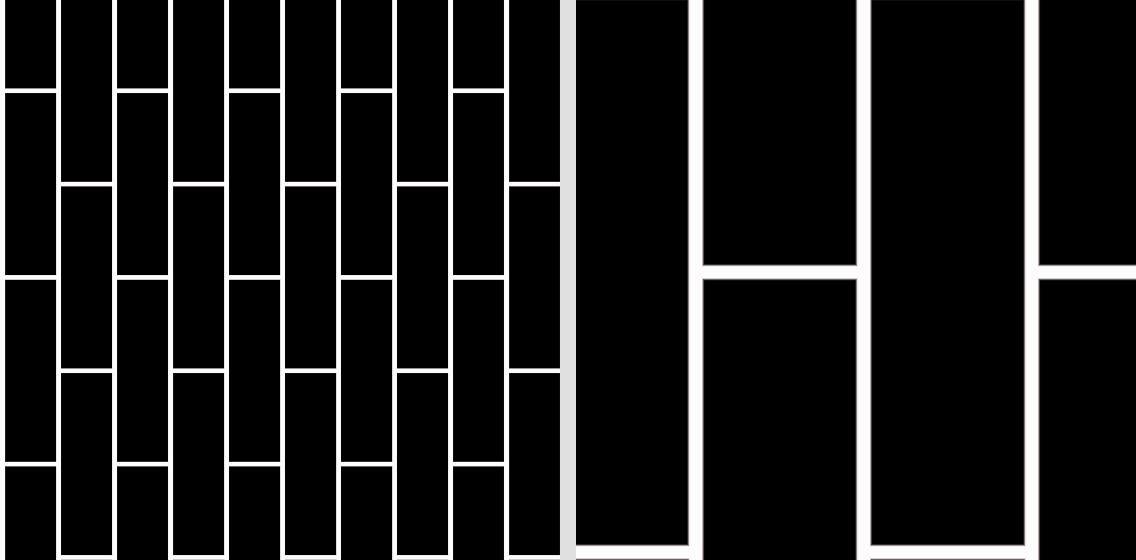
Left, the full canvas; right, a detail of the centre.
Write a WebGL 2 fragment shader that draws this pattern.

```glsl
#version 300 es
precision highp float;
// Upright black bricks in running bond with thin white joints: ten columns,
// three bricks high, every other column shifted by half a brick.
// Joints are distances to the nearest grid line, softened with a warm fringe.

uniform vec2 u_resolution;
out vec4 fragColor;

float hash(float n) {
    return fract(sin(n * 12.9898 + 4.1) * 437.585);
}

// Distance to the nearest of count evenly spaced lines per unit
float lineDistance(float x, float count) {
    return abs(fract(x * count + 0.5) - 0.5) / count;
}

void main() {
    vec2 uv = gl_FragCoord.xy / u_resolution;
    vec2 p = fract(uv - 0.0046);

    // Alternate columns are staggered by half a brick
    float column = floor(p.x * 10.0);
    float stagger = 0.5 * (1.0 - mod(column, 2.0));

    // Long joints differ very slightly in width, wrapping after ten
    float joint = mod(floor(p.x * 10.0 + 0.5), 10.0);
    float longHalf = 0.0045 + 0.0004 * (hash(joint) - 0.5);
    float longJoint = lineDistance(p.x, 10.0) - longHalf;
    float shortJoint = lineDistance(p.y + stagger / 3.0, 3.0) - 0.0042;

    // Soft edge, never narrower than one pixel
    float soft = max(0.001, 0.6 / min(u_resolution.x, u_resolution.y));
    float mortar = 1.0 - smoothstep(-soft, soft, min(longJoint, shortJoint));

    // Half tones lean faintly towards red
    vec3 color = vec3(0.99 * mortar);
    color.gb -= 0.18 * mortar * (1.0 - mortar);
    fragColor = vec4(color, 1.0);
}
```
